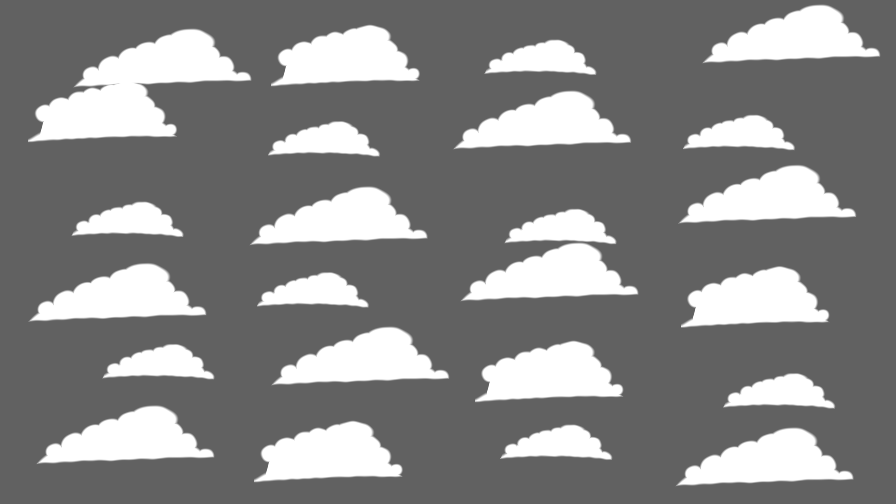
A WebGL 1 fragment shader for this pattern:

```glsl
precision highp float;
// Flat white cumulus clouds scattered over a plain grey sky.
// Each cloud is a row of round lobes under a skewed envelope, cut by a
// slightly tilted base; three cloud kinds are spread over a jittered grid.
uniform vec2 u_resolution;

float hash(vec2 p) {
  return fract(sin(dot(p, vec2(127.1, 311.7))) * 43758.55);
}

vec2 gradient(vec2 cell) {
  float angle = 6.2832 * hash(cell);
  return vec2(cos(angle), sin(angle));
}

float gradientNoise(vec2 p) {
  vec2 i = floor(p), f = fract(p);
  vec2 u = f * f * f * (f * (f * 6.0 - 15.0) + 10.0);
  vec2 e = vec2(1.0, 0.0);
  float low = mix(dot(gradient(i), f), dot(gradient(i + e), f - e), u.x);
  float high = mix(dot(gradient(i + e.yx), f - e.yx),
                   dot(gradient(i + 1.0), f - 1.0), u.x);
  return mix(low, high, u.y);
}

// Relative height of the outline: a rise to x = 0.62, then a fall to x = 1
float envelope(float x, float rise, float fall) {
  return min(pow(max(x, 0.0) / 0.62, rise),
             1.0 - pow(max(x - 0.62, 0.0) / 0.38, fall));
}

float ellipse(vec2 p, vec2 radii) {
  return (length(p / radii) - 1.0) * min(radii.x, radii.y);
}

// Approximate distance to a cloud of unit width; shape = height, rise, fall
float cloud(vec2 q, vec3 shape, float tilt, float bow, float seed) {
  q += 0.008 * gradientNoise(q * 13.0 + seed * 7.0);
  q.y -= tilt * q.x + 4.0 * bow * q.x * (1.0 - q.x);

  // Solid body with a thin pointed tip on the left
  float tip = 0.5 * q.x + 0.01 + 3.0 * max(q.x - 0.08, 0.0);
  float top = shape.x * envelope(q.x, shape.y, shape.z) - 0.035;
  float d = 0.6 * (q.y - min(tip, top));

  // Small lobes along the outline
  for (int i = 0; i < 9; i++) {
    float n = float(i);
    float x = 0.12 + 0.103 * n + 0.03 * (hash(vec2(n, seed)) - 0.5);
    float env = envelope(x, shape.y, shape.z);
    float r = (0.03 + 0.05 * env) * (0.85 + 0.35 * hash(vec2(seed, n + 5.0)));
    d = min(d, ellipse(q - vec2(x, shape.x * env - r), vec2(1.15 * r, r)));
  }

  // Broad crown overhanging the right side
  d = min(d, ellipse(q - vec2(0.65, shape.x - 0.075), vec2(0.135, 0.08)));
  return max(d, -q.y);
}

void main() {
  vec2 p = gl_FragCoord.xy / u_resolution.y;
  float d = 1.0;

  for (int row = 0; row < 6; row++) {
    for (int col = 0; col < 4; col++) {
      vec2 cell = vec2(float(col), float(row));
      float pick = mod(3.0 * cell.x + 5.0 * cell.y, 8.0);

      // Large wedge, medium block or small dome
      vec3 shape = vec3(0.285, 0.6, 1.1);
      float width = 0.36, tilt = 0.035, bow = 0.004, seed = 1.0;
      if (pick > 4.5) {
        shape = vec3(0.28, 0.48, 2.0);
        width = 0.22; tilt = -0.01; bow = 0.025; seed = 3.0;
      } else if (pick > 2.5) {
        shape = vec3(0.36, 0.25, 1.3);
        width = 0.30; tilt = 0.035; bow = 0.01; seed = 2.0;
      }

      // Jittered place of the base centre
      vec2 base = vec2(0.27, 0.035) + cell * vec2(0.41, 0.157);
      base.x += 0.06 * (mod(cell.y, 2.0) - 0.5);
      base += vec2(0.1, 0.06) * vec2(hash(cell + 3.7) - 0.5, hash(cell + 9.2));
      vec2 q = (p - base) / width + vec2(0.5, 0.0);

      if (abs(q.x - 0.5) < 0.6 && abs(q.y - 0.2) < 0.3)
        d = min(d, width * cloud(q, shape, tilt, bow, seed));
    }
  }

  float cover = 1.0 - smoothstep(-0.0025, 0.0025, d);
  gl_FragColor = vec4(mix(vec3(0.38), vec3(1.0), cover), 1.0);
}
```
